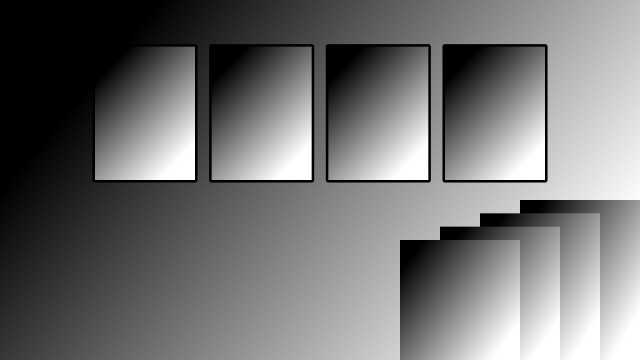
Reproduce this background procedurally as a Shadertoy shader.

```glsl
// Four framed cards and a staircase of overlapping panels on a diagonal ramp.
// Every surface is a clamped linear grey gradient; shapes are box distances.
// Lengths are in cells: the canvas is 27 cells high, with y measured downward.
#define ROWS 27.0
#define CARD_ORIGIN vec2(7.125, 3.5)
#define CARD_SIZE vec2(7.5, 10.0)
#define CARD_PITCH 8.75
#define FRAME_WIDTH 0.19
#define PANEL_ORIGIN vec2(30.0, 18.0)
#define PANEL_STEP vec2(3.0, -1.0)
#define PANEL_WIDTH 9.0
#define BACK_RAMP vec3(0.98, 0.46, -0.245)
#define CARD_RAMP vec3(0.63, 0.82, -0.22)
#define PANEL_RAMP vec3(0.75, 0.58, -0.15)

// Grey level from a position in 0..1: x slope, y slope, offset
float ramp(vec2 uv, vec3 slope) {
    return clamp(dot(vec3(uv, 1.0), slope), 0.0, 1.0);
}

// Signed distance to a box given by its top left corner and size
float boxDistance(vec2 p, vec2 corner, vec2 size) {
    vec2 d = abs(p - corner - 0.5 * size) - 0.5 * size;
    return length(max(d, 0.0)) + min(max(d.x, d.y), 0.0);
}

// Smooth coverage across one pixel
float coverage(float d, float pixel) {
    return clamp(0.5 - d / pixel, 0.0, 1.0);
}

void mainImage(out vec4 fragColor, in vec2 fragCoord) {
    float pixel = ROWS / iResolution.y;
    vec2 p = vec2(fragCoord.x, iResolution.y - fragCoord.y) * pixel;
    vec2 canvas = iResolution.xy * pixel;
    float grey = ramp(p / canvas, BACK_RAMP);

    // Cards with thin black, round-cornered frames
    for (int i = 0; i < 4; i++) {
        vec2 corner = CARD_ORIGIN + vec2(float(i) * CARD_PITCH, 0.0);
        float d = boxDistance(p, corner, CARD_SIZE);
        float face = ramp((p - corner) / CARD_SIZE, CARD_RAMP);
        grey = mix(grey, 0.0, coverage(d - FRAME_WIDTH, pixel));
        grey = mix(grey, face, coverage(d, pixel));
    }

    // Panels standing on the lower edge, from the rear to the front
    for (int i = 3; i >= 0; i--) {
        vec2 corner = PANEL_ORIGIN + float(i) * PANEL_STEP;
        vec2 size = vec2(PANEL_WIDTH, ROWS - corner.y);
        float face = ramp((p - corner) / size, PANEL_RAMP);
        // The box reaches past the lower edge so that no seam shows there
        float d = boxDistance(p, corner, size + vec2(0.0, 1.0));
        grey = mix(grey, face, coverage(d, pixel));
    }

    fragColor = vec4(vec3(grey), 1.0);
}
```
